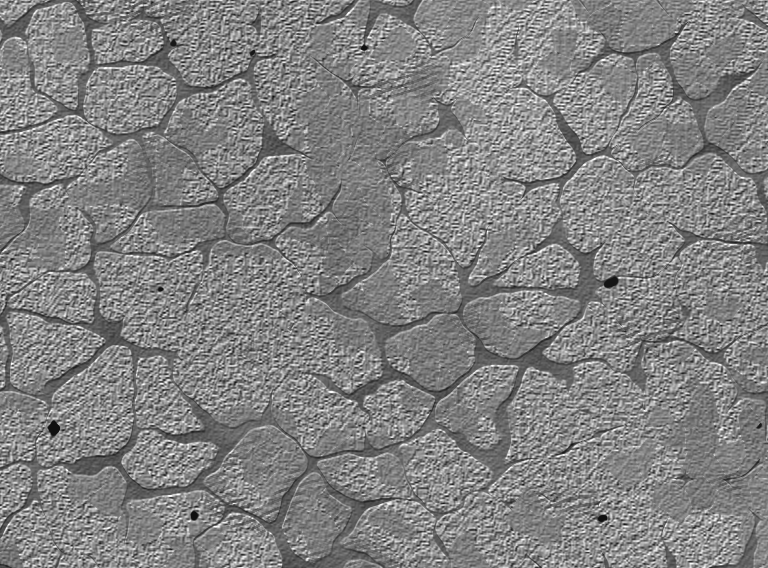
Write a WebGL 2 fragment shader that draws this texture.

```glsl
#version 300 es
precision highp float;
// Etched metal under an electron microscope: fine grit, thin dark borders, flat facets and pores.
#define GRAIN_SCALE 7.4
#define FACET_SCALE 19.0
#define GRIT_SCALE vec2(235.0, 300.0)
#define GRIT_GAIN 0.49
#define MATRIX_TONE 0.567
#define FACET_TONE 0.49
#define BORDER_TONE 0.365
#define BORDER_WIDTH 0.085
#define RIM_OFFSET vec2(-0.001, 0.0034)
#define PORE_SCALE 5.0
#define PORE_SHARE 0.42

uniform vec2 u_resolution;
out vec4 fragColor;

float hash(vec2 p) {
    return fract(sin(dot(p, vec2(127.1, 311.7))) * 43758.5453);
}

vec2 hash2(vec2 p) {
    return vec2(hash(p), hash(p + vec2(37.2, 17.9)));
}

float noise(vec2 p) {
    vec2 i = floor(p), f = fract(p);
    f = f * f * (3.0 - 2.0 * f);
    return mix(mix(hash(i), hash(i + vec2(1, 0)), f.x),
               mix(hash(i + vec2(0, 1)), hash(i + vec2(1, 1)), f.x), f.y);
}

vec2 warp(vec2 p) {
    return vec2(noise(p), noise(p + 41.3)) - 0.5;
}

// Voronoi cells: x = border distance with rounded corners, y = random id.
vec2 cells(vec2 q, float sharpness) {
    vec2 base = floor(q), home = base, toSeed = vec2(0);
    float nearest = 9.0;
    for (int y = -1; y <= 1; y++)
    for (int x = -1; x <= 1; x++) {
        vec2 c = base + vec2(x, y);
        vec2 r = c + hash2(c) - q;
        if (dot(r, r) < nearest) { nearest = dot(r, r); toSeed = r; home = c; }
    }
    float sum = 0.0;
    for (int y = -2; y <= 2; y++)
    for (int x = -2; x <= 2; x++) {
        if (x == 0 && y == 0) continue;
        vec2 c = home + vec2(x, y);
        vec2 r = c + hash2(c) - q;
        float d = dot(0.5 * (toSeed + r), normalize(r - toSeed));
        sum += exp(-sharpness * d);
    }
    return vec2(-log(sum) / sharpness, hash(home + 7.7));
}

// Depth inside the broken border network, in canvas heights.
float borderDepth(vec2 p) {
    vec2 q = p + 0.06 * warp(p * 7.0) + 0.03 * warp(p * 18.0) + 0.01 * warp(p * 45.0);
    q = mat2(0.95, -0.31, 0.31, 0.95) * q * vec2(0.92, 1.08);
    float d = cells(q * GRAIN_SCALE, 20.0).x;
    float swelling = 0.6 * noise(p * 8.0 + 5.0) + 0.4 * noise(p * 24.0 + 2.0);
    float width = BORDER_WIDTH * (1.9 * swelling - 0.83);
    return (width - d) / GRAIN_SCALE;
}

// Thin slanted plates gathered beside some borders.
float plates(vec2 p, float depth) {
    float zone = smoothstep(0.66, 0.74, noise(p * 7.0 + 23.0));
    zone *= smoothstep(-0.03, -0.012, depth);
    float slant = p.y - 0.3 * p.x + 0.012 * noise(p * 14.0);
    float stripe = sin(slant * 460.0 + 3.0 * noise(p * 18.0));
    return zone * smoothstep(0.2, 0.6, stripe);
}

void main() {
    vec2 p = gl_FragCoord.xy / u_resolution.y;
    float px = 1.0 / u_resolution.y;

    // Embossed grit
    vec2 g = p * GRIT_SCALE + 0.8 * warp(p * 80.0);
    float grit = noise(g) - noise(g + vec2(-0.5, 0.95));
    grit += 0.35 * (noise(g * 0.6 + 9.0) - 0.5);

    // Flat facets clustered in patches
    vec2 facet = cells((p + 0.022 * warp(p * 25.0)) * FACET_SCALE, 40.0);
    float cluster = 0.62 * noise(p * 6.5 + 11.0) + 0.38 * facet.y;
    float flatArea = smoothstep(0.59, 0.63, cluster) * smoothstep(-0.02, 0.03, facet.x);
    float tone = MATRIX_TONE + GRIT_GAIN * grit;
    float facetTone = FACET_TONE + 0.1 * (facet.y - 0.7) + 0.17 * grit;
    tone = mix(tone, facetTone, 0.9 * flatArea);

    // Uneven brightness across the surface
    tone += 0.09 * (noise(p * 2.3 + 3.0) - 0.5);

    // Border phase with a lit lower rim and a shaded upper lip
    float depth = borderDepth(p);
    float inside = smoothstep(-px, px, depth);
    float above = smoothstep(-px, px, borderDepth(p + RIM_OFFSET));
    float borderTone = BORDER_TONE + 0.12 * (noise(p * 20.0) - 0.5) + 0.12 * grit;
    tone = mix(tone, borderTone, 0.8 * plates(p, depth));
    tone = mix(tone, borderTone, inside);
    tone += 0.2 * max(above - inside, 0.0) - 0.13 * max(inside - above, 0.0);

    // Sparse black pores, some with a bright lower edge
    vec2 cell = floor(p * PORE_SCALE);
    vec2 r = (fract(p * PORE_SCALE) - 0.2 - 0.6 * hash2(cell + 3.1)) / PORE_SCALE;
    float radius = mix(0.004, 0.012, pow(hash(cell + 8.4), 2.0));
    float gap = length(r + 0.009 * warp(p * 90.0)) - radius;
    float present = step(hash(cell + 61.0), PORE_SHARE);
    float halo = smoothstep(0.007, 0.0, gap) * smoothstep(0.0, -0.01, r.y);
    tone += 0.3 * present * halo * hash(cell + 19.0);
    tone = mix(tone, 0.05 + 0.05 * hash(cell), present * smoothstep(px, -px, gap));

    fragColor = vec4(vec3(clamp(tone, 0.0, 1.0)), 1.0);
}
```
